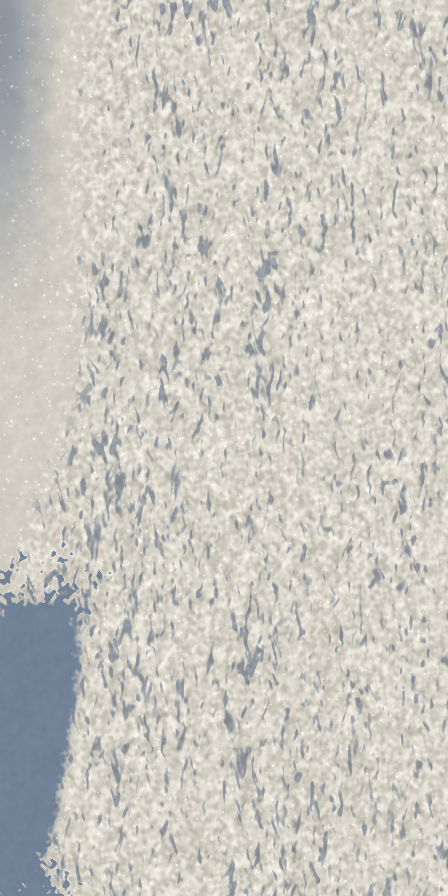
This texture is drawn by a Shadertoy shader. Its source:

```glsl
// Sunlit crusted snow: fine grain with short vertical pits, a soft out-of-focus
// ridge on the left and a blue shadow below it. Layers of turned and stretched
// value noise are masked by simple curves, then scattered glints are added.

const vec3 SNOW = vec3(0.845, 0.829, 0.785);
const vec3 RIDGE = vec3(0.825, 0.807, 0.765);
const vec3 PIT = vec3(0.530, 0.560, 0.595);
const vec3 SHADOW = vec3(0.445, 0.507, 0.590);
const vec3 HAZE = vec3(0.530, 0.565, 0.615);

const vec2 GRAIN_SCALE = vec2(132.0, 118.0);
const vec2 PIT_SCALE = vec2(108.0, 35.0);
const vec2 BAND_SCALE = vec2(15.0, 2.4);
const float GRAIN_CONTRAST = 0.30;
const float PIT_LEVEL = 0.60;
const float PIT_SOFTNESS = 0.25;
const float GLINT_CELLS = 40.0;
const float GLINT_SHARE = 0.16;
const mat2 TURN = mat2(0.8, 0.6, -0.6, 0.8);

float hash(vec2 p) {
    vec3 q = fract(p.xyx * 0.1031);
    q += dot(q, q.yzx + 33.33);
    return fract((q.x + q.y) * q.z);
}

float noise(vec2 p) {
    vec2 i = floor(p), f = fract(p);
    f = f * f * (3.0 - 2.0 * f);
    float low = mix(hash(i), hash(i + vec2(1, 0)), f.x);
    float high = mix(hash(i + vec2(0, 1)), hash(i + vec2(1, 1)), f.x);
    return mix(low, high, f.y);
}

float fall(float a, float b, float x) {
    return 1.0 - smoothstep(a, b, x);
}

// Three turned layers of noise, centred on zero, free of grid directions
float grainNoise(vec2 p) {
    vec2 q = p * GRAIN_SCALE + 300.0;
    float sum = 0.0;
    float weight = 0.5;
    for (int i = 0; i < 3; i++) {
        q = TURN * q + 19.3;
        sum += weight * (noise(q) - 0.5);
        q *= 0.72;
        weight *= 0.75;
    }
    return sum;
}

// Right-hand border of the smooth ridge at height y
float ridgeEdge(float y) {
    return mix(-0.06, 0.185, smoothstep(0.4, 1.2, y));
}

// Vertical pits, denser in loose columns and beside the ridge
float pitMask(vec2 p) {
    vec2 q = p;
    q.x += 0.012 * noise(p * vec2(24.0, 30.0)) + 0.004 * noise(p * vec2(70.0, 80.0));
    q.y += 0.05 * noise(p * vec2(50.0, 8.0) + 9.0);
    float shape = 0.66 * noise(q * PIT_SCALE) + 0.34 * noise(q * vec2(165.0, 75.0) + 17.0);
    float band = noise(p * BAND_SCALE + 5.0) + 0.6 * noise(p * vec2(38.0, 6.0) + 50.0) - 0.8;
    float middle = exp(-pow((p.x - 0.5) / 0.2, 2.0)) * smoothstep(0.2, 1.5, p.y);
    vec2 besideRidge = (p - vec2(0.21, 0.92)) / vec2(0.06, 0.25);
    float density = 0.19 * band + 0.05 * middle + 0.08 * exp(-dot(besideRidge, besideRidge));
    density -= 0.07 * fall(0.2, 0.38, p.x) * smoothstep(1.1, 1.5, p.y);
    return smoothstep(PIT_LEVEL, PIT_LEVEL + PIT_SOFTNESS, shape + density);
}

// Cast shadow with a crumbled top, bottom and side
float shadowMask(vec2 p, float grain) {
    float right = 0.11 + 0.068 * smoothstep(0.0, 0.55, p.y);
    float depth = min(min(right - p.x, 0.68 - p.y), p.x - ridgeEdge(p.y));
    float crumble = max(smoothstep(0.56, 0.74, p.y), fall(0.0, 0.16, p.y));
    float rough = 1.1 * grain + 0.4 * (noise(TURN * p * vec2(36.0, 26.0)) - 0.5);
    return smoothstep(-0.010, 0.014, depth + rough * mix(0.03, 0.2, crumble));
}

// Round glints, faintly tinted, one at most per cell of each turned layer
vec3 glints(vec2 p, float blur) {
    vec3 sum = vec3(0.0);
    vec2 g = p * GLINT_CELLS + 90.0;
    for (int layer = 0; layer < 3; layer++) {
        g = TURN * g * 1.13 + 70.0;
        vec2 id = floor(g);
        vec2 centre = 0.28 + 0.44 * vec2(hash(id + 3.1), hash(id + 7.7));
        float radius = mix(0.2, 0.28, blur) * (0.6 + 0.4 * hash(id + 11.3));
        float dotMask = fall(0.0, radius, length(fract(g) - centre));
        vec3 tint = vec3(hash(id + 21.0), hash(id + 22.0), hash(id + 23.0));
        float strength = step(hash(id), GLINT_SHARE) * (0.3 + 0.7 * hash(id + 31.0));
        sum += dotMask * strength * mix(vec3(1.0), tint, 0.5);
    }
    return sum;
}

void mainImage(out vec4 fragColor, in vec2 fragCoord) {
    // x runs 0..1, y runs 0..2
    vec2 p = fragCoord / iResolution.xy * vec2(1.0, 2.0);

    float grain = grainNoise(p);
    float mottle = noise(TURN * p * vec2(42.0, 34.0)) - 0.5;
    float edge = ridgeEdge(p.y);
    float ridge = fall(edge - 0.045, edge + 0.03, p.x + 0.03 * mottle + 0.06 * grain);
    float shadow = shadowMask(p, grain);

    // Crusted snow with pits
    vec3 crust = SNOW + grain * GRAIN_CONTRAST * vec3(1.0, 1.0, 1.02);
    crust = mix(crust, PIT + 0.15 * grain, 0.9 * pitMask(p));

    // Smooth ridge, sinking into haze at the upper left
    vec3 smoothSnow = RIDGE + 0.03 * mottle + 0.06 * grain;
    float haze = fall(0.0, 0.16, p.x + 0.02 * mottle) * smoothstep(1.15, 1.95, p.y);
    smoothSnow = mix(smoothSnow, HAZE, 0.9 * haze);

    vec3 color = mix(crust, smoothSnow, ridge);
    color = mix(color, SHADOW + 0.03 * grain + 0.015 * mottle, shadow);
    color += 0.22 * glints(p, ridge) * (1.0 - 0.95 * shadow);

    fragColor = vec4(clamp(color, 0.0, 1.0), 1.0);
}
```
